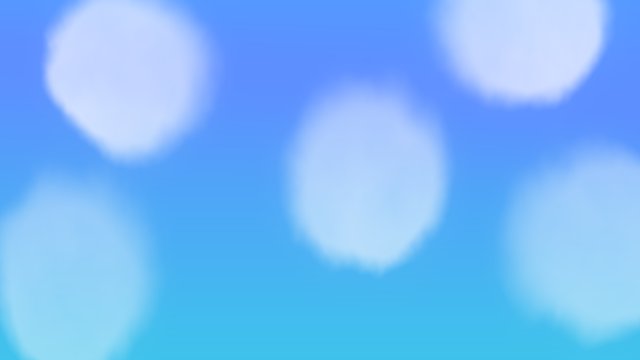
Give the GLSL for this background, as a WebGL 1 fragment shader.

```glsl
precision highp float;

uniform vec2 u_resolution;

// Sky colours, from the upper edge down
const vec3 SKY_TOP = vec3(0.33, 0.60, 1.00);
const vec3 SKY_VIOLET = vec3(0.365, 0.56, 1.00);
const vec3 SKY_BLUE = vec3(0.31, 0.65, 0.97);
const vec3 SKY_CYAN = vec3(0.24, 0.77, 0.92);
const float VIOLET_HEIGHT = 0.86;
const float VIOLET_TILT = 0.08;
const float BLUE_HEIGHT = 0.50;

// Clouds: centre and radii, in units of the canvas height
const vec4 CLOUD_TOP_LEFT = vec4(0.354, 0.803, 0.213, 0.236);
const vec4 CLOUD_TOP_RIGHT = vec4(1.458, 0.935, 0.227, 0.222);
const vec4 CLOUD_MIDDLE = vec4(1.019, 0.502, 0.213, 0.250);
const vec4 CLOUD_LOW_RIGHT = vec4(1.662, 0.324, 0.236, 0.250);
const vec4 CLOUD_LOW_LEFT = vec4(0.197, 0.236, 0.213, 0.273);
const vec3 CLOUD_COLOR = vec3(0.98, 0.98, 1.00);
const float OPACITY_LOW = 0.41;
const float OPACITY_HIGH = 0.66;
const float EDGE_SHARP = 0.13;
const float EDGE_SOFT = 0.34;
const float EDGE_WARP = 0.30;
const float HALO = 0.10;
const float MOTTLE = 0.22;
const vec2 WISP_SCALE = vec2(9.0, 6.0);

float hash(vec2 p) {
    p = fract(p * vec2(0.1031, 0.1137));
    p += dot(p, p.yx + 33.33);
    return fract((p.x + p.y) * p.x * 17.3);
}

float valueNoise(vec2 p) {
    vec2 cell = floor(p);
    vec2 f = fract(p);
    f = f * f * (3.0 - 2.0 * f);
    float low = mix(hash(cell), hash(cell + vec2(1.0, 0.0)), f.x);
    float high = mix(hash(cell + vec2(0.0, 1.0)), hash(cell + vec2(1.0)), f.x);
    return mix(low, high, f.y);
}

float fbm(vec2 p) {
    float sum = 0.0;
    float amplitude = 0.5;
    for (int i = 0; i < 4; i++) {
        sum += amplitude * valueNoise(p);
        p = mat2(1.6, 1.2, -1.2, 1.6) * p + 7.3;
        amplitude *= 0.5;
    }
    return sum / 0.9375;
}

vec3 skyColor(vec2 p) {
    float ridge = VIOLET_HEIGHT - VIOLET_TILT * p.x;
    vec3 color = mix(SKY_CYAN, SKY_BLUE, smoothstep(-0.1, BLUE_HEIGHT + 0.05, p.y));
    color = mix(color, SKY_VIOLET, smoothstep(BLUE_HEIGHT - 0.1, ridge, p.y));
    return mix(color, SKY_TOP, smoothstep(ridge, 1.05, p.y));
}

// softSide points to where the edge dissolves most
vec3 addCloud(vec3 color, vec2 p, vec4 shape, vec2 softSide, float wisps) {
    vec2 q = (p - shape.xy) / shape.zw;
    float radius = length(q);
    float facing = 0.5 + 0.5 * dot(q / max(radius, 0.001), softSide);
    float width = mix(EDGE_SHARP, EDGE_SOFT, facing);
    float d = radius + EDGE_WARP * (wisps - 0.5);
    float body = 1.0 - smoothstep(1.0 - width, 1.0 + width, d);
    float halo = HALO * (0.4 + facing) * (1.0 - smoothstep(0.8, 1.5, d));
    float opacity = mix(OPACITY_LOW, OPACITY_HIGH, smoothstep(0.1, 0.85, shape.y));
    float density = 1.0 + MOTTLE * (wisps - 0.5) - 0.09 * dot(q, softSide);
    return mix(color, CLOUD_COLOR, clamp(opacity * density * max(body, halo), 0.0, 1.0));
}

void main() {
    vec2 p = gl_FragCoord.xy / u_resolution.y;
    vec3 color = skyColor(p);

    // Streaky noise shared by all clouds
    vec2 bend = vec2(valueNoise(p * 5.0), valueNoise(p * 5.0 + 19.0)) - 0.5;
    float wisps = fbm((p + 0.06 * bend) * WISP_SCALE + 3.0);

    color = addCloud(color, p, CLOUD_TOP_LEFT, vec2(0.9, 0.43), wisps);
    color = addCloud(color, p, CLOUD_TOP_RIGHT, vec2(-0.8, 0.6), wisps);
    color = addCloud(color, p, CLOUD_MIDDLE, vec2(-0.2, 0.98), wisps);
    color = addCloud(color, p, CLOUD_LOW_RIGHT, vec2(-0.9, 0.43), wisps);
    color = addCloud(color, p, CLOUD_LOW_LEFT, vec2(0.5, 0.86), wisps);

    gl_FragColor = vec4(color, 1.0);
}
```
